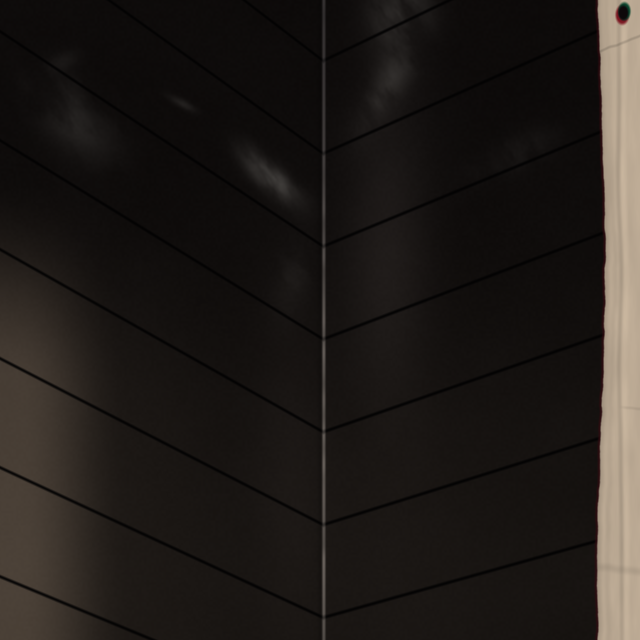
Give the GLSL for this texture, as a three.js fragment shader.

```glsl
// Dark boards meeting at a vertical corner, with a pale weathered trim on the right.
varying vec2 vUv;

float hash(vec2 p) {
  vec3 q = fract(p.xyx * vec3(0.1031, 0.103, 0.0973));
  q += dot(q, q.yzx + 33.33);
  return fract((q.x + q.y) * q.z);
}

float noise(vec2 p) {
  vec2 i = floor(p), f = fract(p);
  f = f * f * (3.0 - 2.0 * f);
  return mix(mix(hash(i), hash(i + vec2(1.0, 0.0)), f.x),
             mix(hash(i + vec2(0.0, 1.0)), hash(i + 1.0), f.x), f.y);
}

float fbm(vec2 p) {
  float sum = 0.0, amp = 0.5;
  for (int i = 0; i < 4; i++) {
    sum += amp * noise(p);
    p = p * 2.03 + 17.0;
    amp *= 0.5;
  }
  return sum;
}

// Soft elliptical spot, tilted by an angle.
float spot(vec2 p, vec2 center, vec2 radius, float angle) {
  float c = cos(angle), s = sin(angle);
  vec2 d = p - center;
  d = vec2(c * d.x + s * d.y, c * d.y - s * d.x) / radius;
  return exp(-dot(d, d));
}

// Soft line of the given half width.
float stroke(float d, float halfWidth) {
  return 1.0 - smoothstep(0.0, halfWidth * 2.0, abs(d));
}

vec3 boards(vec2 p) {
  float side = step(0.505, p.x);

  // Joints fan out in perspective from the corner towards either side.
  float t = side > 0.5 ? (p.x - 0.505) / 0.4325 : (0.505 - p.x) / 0.505;
  vec2 outer = side > 0.5 ? vec2(0.156, 0.1594) : vec2(0.2695, 0.1704);
  vec2 fan = mix(vec2(0.035, 0.145), outer, t);
  float row = (p.y - fan.x) / fan.y;
  float joint = (fract(row + 0.5) - 0.5) * fan.y;

  // Dark finish, a little lighter towards the bottom.
  vec3 color = mix(vec3(0.09, 0.076, 0.066), vec3(0.052, 0.042, 0.039), smoothstep(0.05, 0.85, p.y));
  color *= 0.98 + 0.04 * hash(vec2(floor(row), side * 7.0 + 3.0));

  // Reflected light at the lower left and beside the corner.
  float low = 1.0 - smoothstep(0.4, 0.74, p.y + 0.3 * p.x);
  float glow = 0.82 * (1.0 - smoothstep(0.03, 0.2, p.x)) + 0.18 * (1.0 - smoothstep(0.08, 0.45, p.x));
  color += vec3(0.2, 0.175, 0.148) * glow * low;
  color += vec3(0.062, 0.057, 0.055) * side * spot(p, vec2(0.605, 0.62), vec2(0.065, 0.24), 0.0);
  color += vec3(0.028, 0.025, 0.024) * spot(p, vec2(0.455, 0.24), vec2(0.06, 0.3), 0.0);
  color += vec3(0.016, 0.014, 0.013) * side * spot(p, vec2(0.62, 0.15), vec2(0.14, 0.25), 0.0);

  // Chalky smears and rubbed patches.
  float wisps = smoothstep(0.25, 0.65, fbm(vec2(p.x * 24.0 + p.y * 12.0, p.y * 13.0)));
  float smear = 1.4 * spot(p, vec2(0.422, 0.725), vec2(0.052, 0.02), -0.75);
  smear += 0.6 * spot(p, vec2(0.115, 0.815), vec2(0.075, 0.04), -0.8);
  smear += 0.5 * spot(p, vec2(0.285, 0.838), vec2(0.022, 0.006), -0.5);
  smear += 0.25 * spot(p, vec2(0.1, 0.905), vec2(0.025, 0.014), 0.4);
  smear += 0.3 * spot(p, vec2(0.46, 0.58), vec2(0.025, 0.07), -0.2);
  smear += side * 0.85 * spot(p, vec2(0.625, 0.98), vec2(0.045, 0.06), 0.0);
  smear += side * 0.7 * spot(p, vec2(0.605, 0.865), vec2(0.025, 0.065), -0.5);
  smear += side * 0.35 * spot(p, vec2(0.8, 0.76), vec2(0.06, 0.025), 0.4);
  color += vec3(0.17, 0.17, 0.165) * smear * (0.25 + 0.75 * wisps);

  // Fine grain, then the dark joints.
  color += 0.008 * (noise(p * 260.0) - 0.5) + 0.012 * (fbm(p * 9.0) - 0.47);
  color = mix(color, vec3(0.01, 0.008, 0.009), 0.92 * stroke(joint, 0.0024));

  // Metal edge in the corner, dimmed where joints cross it.
  color *= 1.0 - 0.2 * stroke(p.x - 0.503, 0.005);
  vec3 metal = mix(vec3(0.37, 0.345, 0.325), vec3(0.22, 0.205, 0.205), smoothstep(0.3, 0.95, p.y));
  metal *= (0.85 + 0.3 * noise(vec2(2.0, p.y * 40.0))) * (1.0 - 0.4 * stroke(joint, 0.003));
  return mix(color, metal, stroke(p.x - 0.506, 0.0024));
}

vec3 trim(vec2 p, float inset) {
  // Uneven paint with faint vertical ridges.
  float bend = 0.007 * (noise(vec2(4.0, p.y * 7.0)) - 0.5);
  vec3 color = vec3(0.735, 0.665, 0.58) * (0.955 + 0.09 * fbm(p * vec2(70.0, 14.0)));
  color *= 1.0 - 0.09 * stroke(p.x + bend - 0.968, 0.003);
  color *= 1.0 + 0.05 * stroke(p.x + bend - 0.976, 0.004);
  color *= 1.0 - 0.05 * stroke(inset - 0.013 + bend, 0.004);
  color *= 0.88 + 0.12 * smoothstep(0.0, 0.012, inset);

  // Faint cracks across the width.
  float wander = 0.012 * (noise(vec2(p.x * 60.0, 5.0)) - 0.5);
  color *= 1.0 - 0.14 * stroke(p.y + wander - 0.915 - 0.5 * (p.x - 0.94), 0.002);
  color *= 1.0 - 0.07 * stroke(p.y + wander - 0.362, 0.002) * smoothstep(0.965, 0.98, p.x);
  color *= 1.0 - 0.07 * stroke(p.y + wander - 0.108, 0.005);

  // Dark hole with red and green fringes.
  vec2 hole = (p - vec2(0.974, 0.98)) / vec2(0.011, 0.016);
  color = mix(color, vec3(0.48, 0.09, 0.13), 1.0 - smoothstep(0.7, 1.15, length(hole + vec2(0.15, 0.2))));
  color = mix(color, vec3(0.04, 0.27, 0.18), 1.0 - smoothstep(0.65, 1.05, length(hole - vec2(0.15, 0.15))));
  return mix(color, vec3(0.05, 0.03, 0.04), 1.0 - smoothstep(0.5, 0.9, length(hole)));
}

void main() {
  vec2 p = vUv;
  float edge = 0.9395 + 0.006 * sin(6.2832 * (p.y - 0.35));
  edge += 0.005 * (fbm(vec2(9.0, p.y * 40.0)) - 0.47);
  float inset = p.x - edge;
  vec3 color = boards(p);
  color = mix(color, vec3(0.2, 0.04, 0.06), 0.7 * stroke(inset + 0.001, 0.0022));
  color = mix(color, trim(p, inset), smoothstep(-0.0015, 0.002, inset));
  gl_FragColor = vec4(color, 1.0);
}
```
